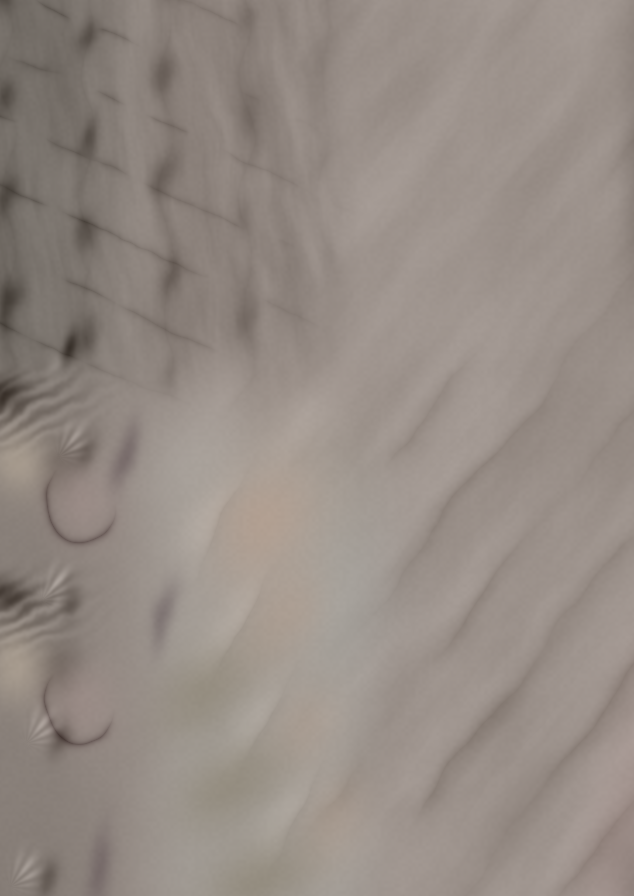
Write a Shadertoy shader that draws this texture.

```glsl
// Weathered, softly folded surface: slanted ripples on the right, ribbed bark at
// the upper left, pale petals and dark curls at the lower left. Built from value
// noise, repeated cells and soft elliptical stains, in units of canvas height.

float hash(vec2 p) {
    return fract(sin(dot(p, vec2(127.1, 311.7))) * 43758.5453);
}

float noise(vec2 p) {
    vec2 i = floor(p), f = fract(p);
    f = f * f * (3.0 - 2.0 * f);
    return mix(mix(hash(i), hash(i + vec2(1, 0)), f.x),
               mix(hash(i + vec2(0, 1)), hash(i + vec2(1, 1)), f.x), f.y);
}

float fbm(vec2 p) {
    float sum = 0.0, amp = 0.5;
    for (int i = 0; i < 4; i++) {
        sum += amp * noise(p);
        p = mat2(1.6, 1.2, -1.2, 1.6) * p + 3.7;
        amp *= 0.5;
    }
    return sum;
}

// Soft elliptical stain; slant leans it to the right as it rises.
float stain(vec2 p, vec2 centre, vec2 radius, float slant) {
    vec2 d = p - centre;
    d.x -= d.y * slant;
    d /= radius;
    return exp(-dot(d, d));
}

// Slanted ripples: a soft ramp ending in a broken dark crease.
float ripples(vec2 p) {
    float along = dot(p, vec2(0.6, 0.8)), across = dot(p, vec2(0.8, -0.6));
    float grain = fbm(vec2(along * 5.0, across * 22.0)) - 0.47;
    float wobble = 0.035 * (fbm(vec2(along * 9.0, across * 7.0)) - 0.47);
    float band = (across + wobble + 0.03) / 0.088;
    float f = fract(band + 0.5) - 0.5;
    float crease = exp(-abs(f) * (f > 0.0 ? 7.0 : 16.0));
    float broken = smoothstep(0.3, 0.75, noise(vec2(along * 7.0, floor(band + 0.5) * 5.3)));
    float depth = mix(0.35, 1.0, smoothstep(0.75, 0.4, p.y));
    float glow = exp(-pow((f + 0.24) * 6.0, 2.0));
    return 0.10 * grain + depth * broken * (0.022 * glow - 0.075 * crease);
}

// Bark: wavering vertical grooves, knots and short falling scratches.
float bark(vec2 p) {
    vec2 w = p + 0.022 * (vec2(fbm(p * 13.0), fbm(p * 13.0 + 9.0)) - 0.47);
    float column = floor((w.x - 0.01) / 0.0885 + 0.5);
    float x = w.x - 0.01 - column * 0.0885;
    float y = mod(w.y - 0.892 + 0.045 * column + 0.0565, 0.113) - 0.0565;
    float fade = smoothstep(0.42, 0.02, p.x);
    float groove = exp(-abs(x + 0.006 * sin(w.y * 50.0)) * 110.0);
    float knot = stain(vec2(x, y), vec2(0), vec2(0.012, 0.022), 0.2);
    float fall = w.y + 0.45 * w.x;
    float scratch = exp(-abs(mod(fall, 0.0755) - 0.037) * 260.0);
    scratch *= smoothstep(0.35, 0.7, noise(w * vec2(32.0, 20.0)));
    float fibre = fbm(vec2(w.x * 45.0 + w.y * 6.0, w.y * 9.0)) - 0.47;
    return 0.12 * fibre - 0.035 * groove - (0.02 + 0.13 * fade) * knot - 0.07 * scratch * (0.4 + fade);
}

void mainImage(out vec4 fragColor, in vec2 fragCoord) {
    vec2 p = fragCoord / iResolution.y;
    vec2 w = p + 0.03 * (vec2(fbm(p * 9.0), fbm(p * 9.0 + 5.0)) - 0.47);

    // Broad regions
    float upper = smoothstep(0.52, 0.64, w.y);
    float barkMask = upper * smoothstep(0.43, 0.31, w.x + 0.2 * max(0.72 - w.y, 0.0));
    float lower = smoothstep(0.60, 0.45, w.y);
    float rippleMask = smoothstep(0.30, 0.46, w.x + 0.12 * smoothstep(0.4, 0.58, w.y)) * (1.0 - barkMask);
    float paleMask = lower * smoothstep(0.12, 0.23, w.x) * smoothstep(0.46, 0.36, w.x);

    vec3 col = vec3(0.615, 0.575, 0.55) + 0.05 * (fbm(p * 5.0) - 0.47);
    col = mix(col, vec3(0.565, 0.525, 0.50), barkMask);
    col = mix(col, vec3(0.64, 0.62, 0.595), 0.85 * paleMask);
    float shore = smoothstep(0.23, 0.02, w.x);
    col -= shore * mix(vec3(0.075, 0.07, 0.07), vec3(0.10, 0.085, 0.085), upper);
    col += rippleMask * ripples(p) * vec3(1.0, 1.03, 1.07);
    col += barkMask * bark(p);

    // Warm and cool washes
    col += vec3(0.035, 0.01, -0.005) * stain(w, vec2(0.31, 0.42), vec2(0.08, 0.11), 0.2);
    col += vec3(0.0, 0.012, 0.015) * stain(w, vec2(0.39, 0.35), vec2(0.07, 0.12), 0.0);
    col += 0.025 * stain(w, vec2(0.215, 0.50), vec2(0.06, 0.07), 0.4);
    col += vec3(0.03, 0.01, 0.015) * stain(p, vec2(0.70, 0.08), vec2(0.05, 0.2), 0.2);
    col -= 0.09 * stain(p, vec2(0.715, 0.83), vec2(0.02, 0.16), 0.0);
    col -= 0.09 * stain(p, vec2(0.715, 0.02), vec2(0.035, 0.05), 0.0);

    // Petals: a pale slanted edge between a tan hollow and a peach wash
    for (int i = 0; i < 4; i++) {
        float k = float(i);
        vec2 c = vec2(0.237 + 0.026 * k, 0.415 - 0.108 * k);
        float edge = w.x - c.x - 0.5 * (w.y - c.y) - 0.012;
        float petal = stain(w, c, vec2(0.025, 0.045), 0.5);
        col += 0.045 * petal * smoothstep(0.006, -0.004, edge);
        col -= 0.05 * petal * exp(-abs(edge) * 220.0);
        col += vec3(0.025, 0.0, -0.015) * stain(w, c + vec2(0.055, 0.0), vec2(0.04, 0.05), 0.3);
        float hollow = stain(w, c + vec2(-0.03, -0.075), vec2(0.05, 0.05), 0.5);
        col -= vec3(0.055, 0.06, 0.085) * hollow * smoothstep(0.0, 1.0, k);
    }

    // Two tiers of strands, curls and dark strokes along the left edge
    for (int i = 0; i < 2; i++) {
        vec2 q = w + float(i) * vec2(0.006, 0.225);
        float fan = stain(q, vec2(0.03, 0.545), vec2(0.055, 0.035), 0.5);
        float strand = sin(330.0 * (q.y - 0.5 * q.x) + 9.0 * fbm(q * 22.0));
        col += fan * (0.075 * strand - 0.03);
        col -= 0.24 * stain(q, vec2(0.0, 0.565), vec2(0.03, 0.018), -0.3);
        col += vec3(0.12, 0.11, 0.085) * stain(q, vec2(0.02, 0.485), vec2(0.035, 0.04), 0.0);
        vec2 d = (q - vec2(0.092, 0.443)) / vec2(0.040, 0.045);
        float ring = exp(-abs(length(d) - 1.0) * 13.0) * smoothstep(0.5, -0.5, d.y + 0.5 * d.x);
        col -= vec3(0.17, 0.18, 0.17) * ring;
        col += vec3(0.045, 0.025, 0.03) * exp(-dot(d, d));
        col -= 0.10 * stain(q, vec2(0.07, 0.485), vec2(0.022, 0.03), 0.2);
        col -= vec3(0.12, 0.13, 0.11) * stain(q, vec2(0.142, 0.49) + 0.05 * vec2(i, i), vec2(0.011, 0.035), 0.2);
    }
    col -= 0.27 * stain(w, vec2(0.078, 0.615), vec2(0.008, 0.018), 0.2);
    col += 0.07 * stain(w, vec2(0.066, 0.60), vec2(0.008, 0.025), 0.3);
    col -= vec3(0.09, 0.10, 0.08) * stain(w, vec2(0.11, 0.03), vec2(0.012, 0.05), 0.15);

    // Small ridged tufts with a shadow at their right
    for (int i = 0; i < 4; i++) {
        float k = float(i);
        vec2 c = vec2(0.085 - 0.018 * k, 0.51 - 0.16 * k);
        float ridges = sin(16.0 * atan(p.y - c.y + 0.02, p.x - c.x + 0.02));
        col += stain(p, c, vec2(0.014, 0.018), 0.0) * (0.07 + 0.06 * ridges);
        col -= 0.14 * stain(w, c + vec2(0.014, -0.012), vec2(0.012, 0.02), 0.2);
    }

    col += 0.012 * (noise(p * 260.0) - 0.5);
    fragColor = vec4(clamp(col, 0.0, 1.0), 1.0);
}
```
